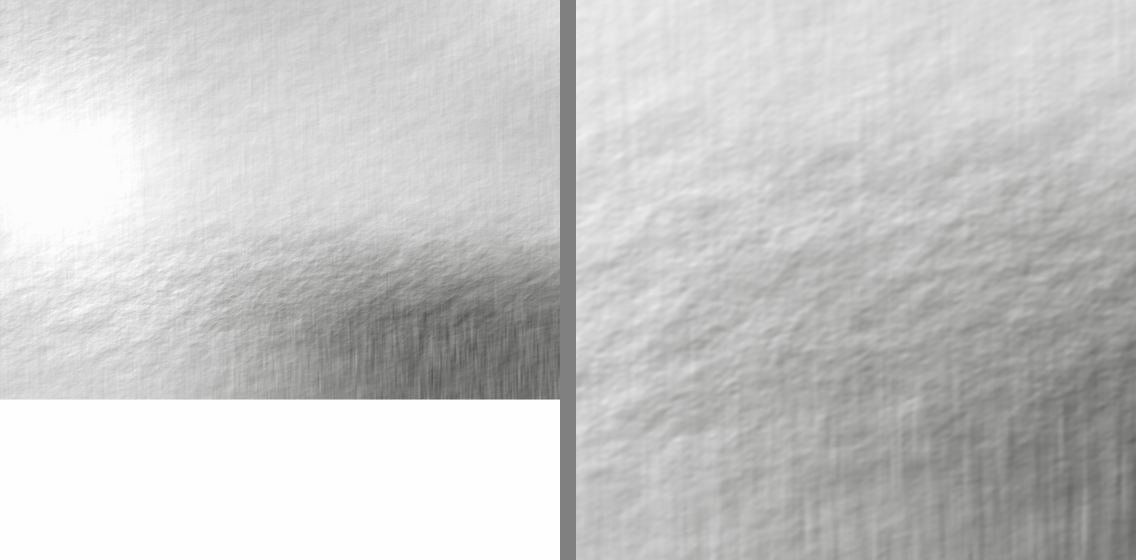
Left, the full canvas; right, a detail of the centre.
Reproduce this texture procedurally as a WebGL 2 fragment shader.

```glsl
#version 300 es
precision highp float;
// Brushed, finely crumpled silver foil above a plain white strip.
// Broad glow and shadow set the tone; cellular bumps, lit from the upper left,
// give the wrinkles, and the same bumps stretched upright give the brushing.

uniform vec2 u_resolution;
out vec4 fragColor;

vec3 hash3(vec2 cell) {
    vec3 h = fract(cell.xyx * vec3(0.1031, 0.1030, 0.0973));
    h += dot(h, h.yxz + 33.33);
    return fract((h.xxy + h.yzz) * h.zyx);
}

// Cellular noise: one soft bump of random place and signed height per cell
float bumps(vec2 p) {
    vec2 cell = floor(p);
    float sum = 0.0;
    for (int j = -1; j <= 1; j++) {
        for (int i = -1; i <= 1; i++) {
            vec2 neighbour = cell + vec2(i, j);
            vec3 h = hash3(neighbour);
            vec2 d = p - neighbour - h.xy;
            float falloff = max(0.0, 1.0 - dot(d, d));
            sum += falloff * falloff * (2.0 * h.z - 1.0);
        }
    }
    return sum;
}

// Height of the crumpled surface, with equal steepness at each scale
float crumple(vec2 p) {
    p = vec2(0.8 * p.x, 1.2 * p.y - 0.3 * p.x);
    float height = 0.0;
    float scale = 30.0;
    for (int octave = 0; octave < 4; octave++) {
        height += bumps(p * scale + 17.0 * float(octave)) / scale;
        scale *= 2.15;
    }
    return height;
}

float blob(vec2 p, vec2 centre, vec2 radius) {
    vec2 d = (p - centre) / radius;
    return exp(-dot(d, d));
}

// Strength of the shadow toward the lower right
float shadow(vec2 p) {
    return smoothstep(0.64, 0.41, p.y) * smoothstep(0.2, 0.8, p.x);
}

// Broad reflections without any surface detail
float reflection(vec2 p) {
    float tone = 0.805;
    tone += 0.18 * blob(p, vec2(0.08, 0.69), vec2(0.23, 0.19));
    tone += 0.06 * blob(p, vec2(0.08, 0.65), vec2(0.45, 0.32));
    tone += 0.06 * blob(p, vec2(1.0, 1.02), vec2(0.22, 0.12));
    tone += 0.03 * blob(p, vec2(0.62, 0.72), vec2(0.25, 0.16));
    tone -= 0.03 * blob(p, vec2(0.48, 1.0), vec2(0.3, 0.1));
    tone -= 0.03 * blob(p, vec2(1.0, 0.78), vec2(0.2, 0.1));
    return tone - 0.36 * shadow(p);
}

float foil(vec2 p) {
    // Uneven sheet bends the reflections
    float bend = bumps(p * vec2(9.0, 14.0)) + 0.5 * bumps(p * vec2(26.0, 40.0) + 7.0);
    vec2 bent = p + vec2(0.012, 0.016) * bend;
    float tone = reflection(bent);

    // Wrinkles, strongest where light turns to shade
    vec2 toLight = vec2(-0.0006, 0.0009);
    float slope = (crumple(p - toLight) - crumple(p + toLight)) / 0.0022;
    float rough = 0.35
        + 0.75 * blob(p, vec2(0.7, 0.5), vec2(0.45, 0.1))
        + 0.6 * blob(p, vec2(0.2, 0.44), vec2(0.35, 0.11))
        + 0.5 * blob(p, vec2(0.05, 0.9), vec2(0.25, 0.1))
        - 0.2 * blob(p, vec2(0.08, 0.69), vec2(0.2, 0.15));
    tone += 0.016 * rough * slope;

    // Upright brushing, clearest in the shadow
    float brushing = bumps(p * vec2(330.0, 34.0)) + 0.6 * bumps(p * vec2(170.0, 15.0) + 5.0);
    float lowRight = shadow(p) * smoothstep(0.5, 0.38, p.y);
    tone += (0.014 + 0.04 * lowRight) * brushing;

    return clamp(tone, 0.0, 0.99);
}

void main() {
    vec2 p = gl_FragCoord.xy / u_resolution;
    float tone = foil(p);
    vec3 silver = tone * mix(vec3(1.0, 1.0, 0.985), vec3(1.0), smoothstep(0.5, 0.8, tone));

    // White strip below the sheet
    float pixel = 1.0 / u_resolution.y;
    float sheet = smoothstep(-pixel, pixel, p.y - 0.2865);
    fragColor = vec4(mix(vec3(0.996), silver, sheet), 1.0);
}
```
